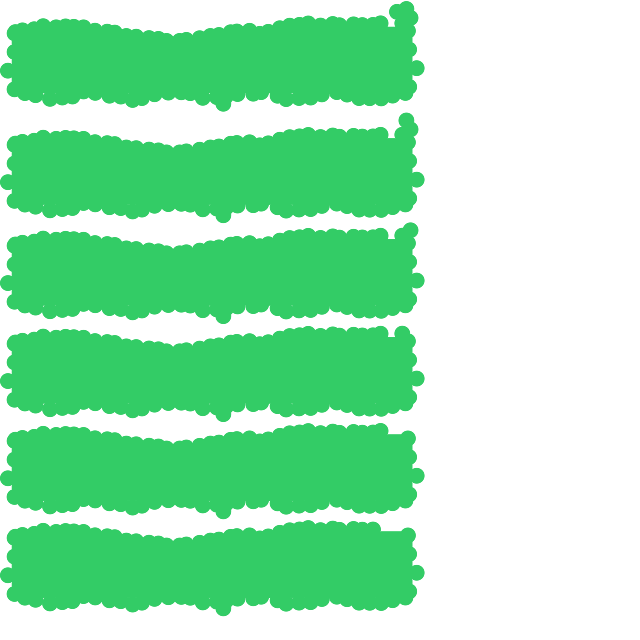
Give the GLSL for this pattern, as a WebGL 1 fragment shader.

```glsl
precision highp float;

// Six flat green bands with scalloped edges, stacked at the left of a white page.
// Each band is a wavy slab ringed by equal discs; a curl of extra discs
// at the upper right grows by one with every band further up.

uniform vec2 u_resolution;

#define GREEN vec3(0.2, 0.8, 0.4)
#define WHITE vec3(1.0)
#define PAGE 768.0          // design units across the canvas
#define ROWS 6
#define FIRST_ROW 87.0      // axis of the top band, measured downward
#define ROW_GAP 116.3       // settled distance between band axes
#define EXTRA_GAP 17.5      // added gap at the top, fading downward
#define DISC 9.5            // radius of every edge disc
#define TOP_STEP 12.3
#define BOTTOM_STEP 14.3
#define JITTER 3.0

// Signed random value in -1..1
float hash(float n) {
  return fract(sin(n * 91.7 + 3.1) * 4375.5) * 2.0 - 1.0;
}

float bell(float x, float centre, float width) {
  float t = (x - centre) / width;
  return exp(-t * t);
}

float disc(vec2 p, vec2 centre) {
  return length(p - centre) - DISC;
}

// Upper edge: a broad sag, a small dip and a lowered left corner
float topLine(float x) {
  return -58.0 + 19.0 * bell(x, 205.0, 85.0) + 8.0 * bell(x, 318.0, 20.0)
       + 12.0 * exp(-max(x - 10.0, 0.0) / 30.0);
}

// Lower edge: a regular gentle wave
float bottomLine(float x) {
  return 27.5 + 4.0 * cos(6.2832 * (x - 62.0) / 97.0);
}

// Distance to one band; p is relative to its axis, y downward
float band(vec2 p, float row) {
  float d = max(max(topLine(p.x) + 3.0 - p.y, p.y - 25.0),
                max(14.0 - p.x, p.x - 495.0));

  // Top scallops; the lowest band lacks the last one
  for (int i = 0; i < 37; i++) {
    float n = float(i);
    float x = 16.0 + n * TOP_STEP + JITTER * hash(n);
    if (i < 36 || row < float(ROWS) - 1.5)
      d = min(d, disc(p, vec2(x, topLine(x) + 1.5 * hash(n + 50.0))));
  }

  // Bottom scallops
  for (int i = 0; i < 33; i++) {
    float n = float(i);
    float x = 30.0 + n * BOTTOM_STEP + JITTER * hash(n + 100.0);
    d = min(d, disc(p, vec2(x, bottomLine(x) + 2.0 * hash(n + 150.0))));
  }

  // Side scallops, swelling near the axis
  for (int i = 0; i < 4; i++) {
    float y = -47.0 + 22.4 * float(i);
    float left = 17.5 - 8.5 * bell(y, 0.0, 9.0);
    float right = 489.5 + 10.5 * bell(y, -2.0, 16.0);
    d = min(d, min(disc(p, vec2(left, y)), disc(p, vec2(right, y - 3.0))));
  }

  // Long drip under the middle
  d = min(d, disc(p, vec2(268.0, clamp(p.y, 18.0, 37.5))));

  // Curl of extra discs, longer on higher bands
  for (int i = 0; i < 4; i++) {
    float n = float(i);
    float angle = 1.71 - 1.43 * n;
    if (n < 3.5 - row)
      d = min(d, disc(p, vec2(484.0, -68.0) + 9.0 * vec2(cos(angle), sin(angle))));
  }
  return d;
}

void main() {
  float unit = PAGE / min(u_resolution.x, u_resolution.y);
  vec2 p = vec2(gl_FragCoord.x, u_resolution.y - gl_FragCoord.y) * unit;

  float d = PAGE;
  float axis = FIRST_ROW;
  for (int i = 0; i < ROWS; i++) {
    float row = float(i);
    vec2 q = p - vec2(0.0, axis);
    if (abs(q.y) < 92.0) d = min(d, band(q, row));
    axis += ROW_GAP + EXTRA_GAP * exp(-1.3 * row);
  }

  float ink = 1.0 - smoothstep(-0.5 * unit, 0.5 * unit, d);
  gl_FragColor = vec4(mix(WHITE, GREEN, ink), 1.0);
}
```
